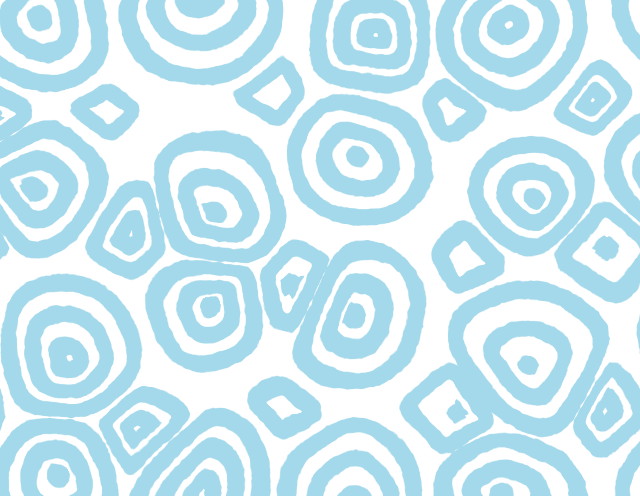
Reproduce this pattern procedurally as a Shadertoy shader.

```glsl
// Hand-drawn concentric pebble rings in pale blue on white
#define SPACING 0.226     // distance between neighbouring pebbles
#define JITTER 0.46       // wander of a centre inside its cell
#define RING_STEP 0.057   // distance between rings
#define STROKE 0.0172     // half width of a ring
#define GAP 0.004         // margin around a pebble
#define ROUNDNESS 7.0     // higher is more angular
#define WARP 0.022        // bend of the outlines
#define ROUGH 0.0035      // raggedness of the edges
#define INK vec3(0.64, 0.85, 0.92)
#define PAPER vec3(1.0)

float hash(vec2 p) {
    return fract(sin(dot(p, vec2(127.1, 311.7))) * 43758.5453);
}

float noise(vec2 p) {
    vec2 i = floor(p), f = fract(p);
    f = f * f * (3.0 - 2.0 * f);
    return mix(mix(hash(i), hash(i + vec2(1, 0)), f.x),
               mix(hash(i + vec2(0, 1)), hash(i + vec2(1, 1)), f.x), f.y);
}

vec2 center(vec2 cell) {
    vec2 wander = vec2(hash(cell + 3.7), hash(cell + 19.3)) - 0.5;
    return (cell + 0.5 + JITTER * wander) * SPACING;
}

// Large and small pebbles alternate like a checkerboard
float weight(vec2 cell) {
    float h = hash(cell + 41.9);
    return mod(cell.x + cell.y, 2.0) < 0.5 ? mix(0.75, 1.25, h) : mix(0.22, 0.62, h);
}

// Signed distance to the rings of one pebble, a rounded polygon
// bounded by a dividing line towards every neighbour
float pebble(vec2 p, vec2 cell, float stroke) {
    vec2 c = center(cell), q = p - c;
    float size = weight(cell);
    float reach = min(0.06 + 0.13 * size, 0.21);
    float len = length(q);
    if (len > reach) return 1.0;

    // Scaled radius: 0 at the centre, 1 on the border
    float a = len / reach;
    float total = pow(max(a, 1e-3), ROUNDNESS);
    vec2 slope = pow(max(a, 1e-3), ROUNDNESS - 1.0) * q / (max(len, 1e-5) * reach);
    float nearest = reach;
    for (int j = -2; j <= 2; j++)
    for (int i = -2; i <= 2; i++) {
        if (i == 0 && j == 0) continue;
        vec2 other = cell + vec2(i, j);
        vec2 to = center(other) - c;
        float gap = length(to);
        float border = gap * size / (size + weight(other));
        vec2 n = to / (gap * border);
        a = dot(q, n);
        nearest = min(nearest, border);
        if (a > 1e-3) {
            float w = pow(a, ROUNDNESS - 1.0);
            total += w * a;
            slope += w * n;
        }
    }
    float f = pow(total, 1.0 / ROUNDNESS);
    float steep = max(length(slope) / pow(f, ROUNDNESS - 1.0), 1.0);

    // Ring count; the heart is either a dot or a small loop
    float radius = mix(nearest, reach, 0.4);
    float outer = max(radius - STROKE - GAP * 2.0 * hash(cell + 7.1), 0.3 * radius);
    float loopHeart = step(0.6, hash(cell + 63.2));
    float shift = 0.45 * loopHeart;
    float rings = max(floor(outer / RING_STEP - shift + 0.5), 1.0 - loopHeart);
    float scale = (rings + shift) * radius / outer;
    float x = f * scale - shift;
    float k = clamp(floor(x + 0.5), 0.0, rings);
    float local = 1.0 / (steep * scale);
    float halfWidth = min(stroke, 0.36 * local);
    if (k < 0.5 && loopHeart < 0.5) halfWidth *= 1.3;
    return abs(x - k) * local - halfWidth;
}

void mainImage(out vec4 fragColor, in vec2 fragCoord) {
    vec2 uv = fragCoord / iResolution.y;

    // Bend the plane, then turn it so the lattice runs diagonally
    vec2 p = uv + WARP * (vec2(noise(uv * 8.0), noise(uv * 8.0 + 31.0)) - 0.5);
    p = mat2(0.7071, 0.7071, -0.7071, 0.7071) * p + 2.3;

    // Union of the nearby pebbles
    float stroke = STROKE * (0.82 + 0.36 * noise(uv * 11.0 + 5.0));
    vec2 home = floor(p / SPACING);
    float d = 1.0;
    for (int j = -1; j <= 1; j++)
    for (int i = -1; i <= 1; i++)
        d = min(d, pebble(p, home + vec2(i, j), stroke));

    // Ragged edges
    d += ROUGH * (noise(uv * 70.0) - 0.5) + 0.5 * ROUGH * (noise(uv * 170.0) - 0.5);

    float soft = 0.8 / iResolution.y;
    fragColor = vec4(mix(INK, PAPER, smoothstep(-soft, soft, d)), 1.0);
}
```
